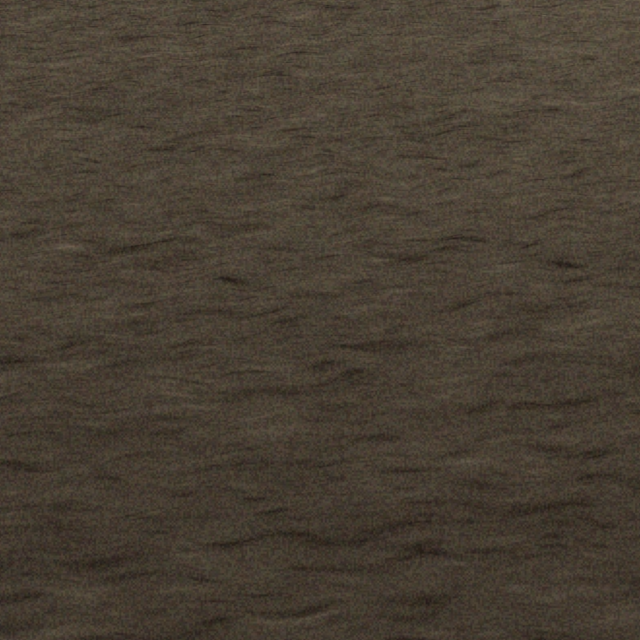
Give the GLSL for this texture, as a Shadertoy shader.

```glsl
const vec3 TROUGH_COLOR = vec3(0.195, 0.162, 0.130);
const vec3 CREST_COLOR = vec3(0.400, 0.360, 0.295);
const float NEAR_SIZE = 1.35;        // wave scale at the bottom edge
const float SIZE_FALLOFF = 0.75;     // shrink towards the top edge
const float NEAR_LIGHT = 0.31;
const float FAR_LIGHT = 0.59;
const float SKY_GLOW = 0.12;         // extra light at the upper right
const vec2 WAVE_CELL = vec2(0.105, 0.030);
const vec2 RIPPLE_CELL = vec2(0.058, 0.015);
const vec2 GLINT_CELL = vec2(0.032, 0.0075);
const vec2 STREAK_RADIUS = vec2(0.46, 0.27);
const float SWELL_STRENGTH = 0.022;
const float GRAIN_DENSITY = 330.0;
const float GRAIN_STRENGTH = 0.44;
const float TINT_STRENGTH = 0.035;

vec3 hash3(vec2 p) {
    vec3 q = fract(vec3(p.xyx) * vec3(0.1031, 0.1030, 0.0973));
    q += dot(q, q.yxz + 33.33);
    return fract((q.xxy + q.yzz) * q.zyx);
}

// Smoothed random colour, used as film grain
vec3 grain(vec2 p) {
    vec2 cell = floor(p);
    vec2 f = fract(p);
    f = f * f * (3.0 - 2.0 * f);
    vec3 low = mix(hash3(cell), hash3(cell + vec2(1, 0)), f.x);
    vec3 high = mix(hash3(cell + vec2(0, 1)), hash3(cell + vec2(1, 1)), f.x);
    return mix(low, high, f.y) - 0.5;
}

// Cellular layer of soft, tilted dashes: dark troughs and paler crests
float streaks(vec2 p, vec2 cellSize, float seed) {
    p /= cellSize;
    vec2 base = floor(p);
    float sum = 0.0;
    for (int j = -1; j <= 1; j++) {
        for (int i = -1; i <= 1; i++) {
            vec2 cell = base + vec2(i, j);
            vec3 spot = hash3(cell + seed);
            vec3 form = hash3(cell + seed + 71.7);
            vec2 d = p - cell - spot.xy;
            d.y -= d.x * mix(-0.15, 0.60, form.x);
            d.y += d.x * d.x * (form.y - 0.4) * 0.8;
            d /= STREAK_RADIUS * mix(0.7, 1.05, form.z);
            float height = spot.z - 0.5;
            height *= height < 0.0 ? 1.35 : 0.95;
            float lip = 1.0 - 0.65 * d.y;   // bright edge above each trough
            sum += height * lip * exp(-dot(d, d));
        }
    }
    return sum;
}

// Broad slanted swell from layered sines
float swell(vec2 p) {
    float wave = sin(dot(p, vec2(-13.0, 41.0)) + 1.6 * sin(p.x * 9.0));
    wave += sin(dot(p, vec2(7.0, 27.0)) + 1.3 * sin(p.x * 6.0 + 2.0));
    return wave + 0.7 * sin(dot(p, vec2(-31.0, 67.0)) + 2.0 * sin(p.y * 11.0));
}

void mainImage(out vec4 fragColor, in vec2 fragCoord) {
    vec2 uv = fragCoord / iResolution.xy;

    // Perspective: waves grow towards the viewer
    float size = NEAR_SIZE - SIZE_FALLOFF * uv.y;
    vec2 water = vec2((uv.x - 0.5) / size, -log(size) / SIZE_FALLOFF) + 4.0;
    water.y += 0.004 * sin(water.x * 37.0 + 3.0 * sin(water.y * 19.0));
    water.x += 0.010 * sin(water.y * 83.0 + water.x * 23.0);

    // Overall light
    float light = mix(NEAR_LIGHT, FAR_LIGHT, smoothstep(0.0, 1.05, uv.y));
    light += SKY_GLOW * smoothstep(0.3, 1.0, uv.x) * smoothstep(0.45, 1.0, uv.y);

    // Wave layers: broad ones near, fine ones far
    light += SWELL_STRENGTH * swell(water);
    light += mix(0.58, 0.30, uv.y) * streaks(water, WAVE_CELL, 11.0);
    light += mix(0.40, 0.46, uv.y) * streaks(water, RIPPLE_CELL, 137.0);
    light += mix(0.18, 0.42, uv.y) * streaks(water, GLINT_CELL, 293.0);

    // Grain in brightness and a little in hue
    vec3 speck = grain(uv * GRAIN_DENSITY);
    vec3 tint = grain(uv * GRAIN_DENSITY * 0.6 + 500.0);
    light += GRAIN_STRENGTH * speck.x;
    vec3 color = mix(TROUGH_COLOR, CREST_COLOR, clamp(light, -0.25, 1.25));
    color += TINT_STRENGTH * (tint - dot(tint, vec3(1.0 / 3.0)));

    fragColor = vec4(color, 1.0);
}
```
